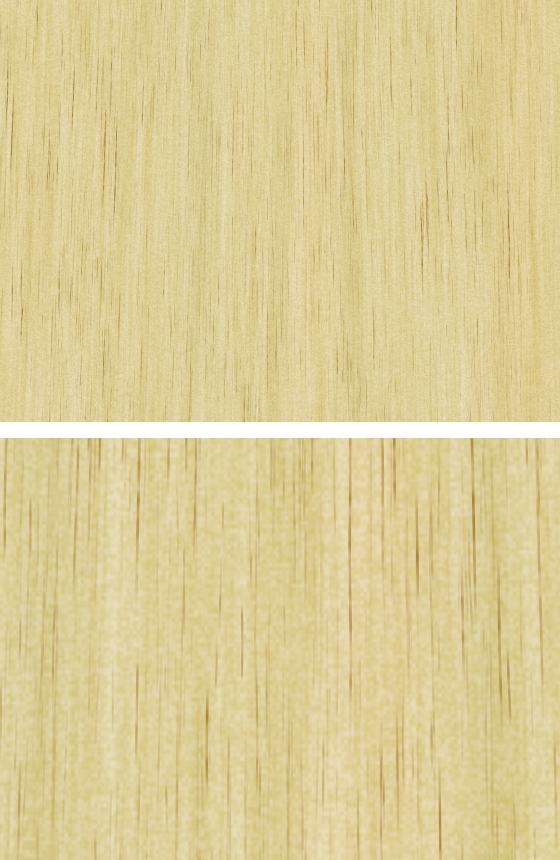
Top: the whole. Bottom: its middle third, enlarged.
Write a WebGL 2 fragment shader that draws this texture.

```glsl
#version 300 es
precision highp float;
// Pale straw-coloured wood with upright grain. Stretched value noise tints
// the board in soft streaks, a fine grain roughens it, and several grids of
// long hair-thin strokes, gathered in clusters, draw the brown pores.

uniform vec2 u_resolution;
out vec4 fragColor;

const vec3 WOOD = vec3(0.873, 0.817, 0.605);
const vec3 TONE_STEP = vec3(0.016, 0.020, 0.047);
const vec3 WARM_SHIFT = vec3(0.003, -0.014, -0.028);
const vec3 OLIVE_SHIFT = vec3(-0.032, -0.027, -0.052);
const vec3 PORE = vec3(0.64, 0.50, 0.20);

// Integer hash of a cell and a seed, giving 0..1
float hash(vec2 cell, float seed) {
    uvec3 v = uvec3(ivec3(cell, seed));
    uint h = v.x * 1597334677u ^ v.y * 3812015801u ^ v.z * 2798796415u;
    h = (h ^ (h >> 16)) * 2246822519u;
    h = (h ^ (h >> 13)) * 3266489917u;
    return float((h ^ (h >> 16)) >> 8) / 16777216.0;
}

// Smooth value noise centred on zero
float noise(vec2 p, float seed) {
    vec2 i = floor(p), f = fract(p);
    f = f * f * (3.0 - 2.0 * f);
    float low = mix(hash(i, seed), hash(i + vec2(1, 0), seed), f.x);
    float high = mix(hash(i + vec2(0, 1), seed), hash(i + vec2(1, 1), seed), f.x);
    return mix(low, high, f.y) - 0.5;
}

// Soft upright band
float band(float x, float centre, float width) {
    float d = (x - centre) / width;
    return exp(-d * d);
}

// Share of a pixel covered by a line, which may be thinner than the pixel
float lineCoverage(float d, float halfWidth, float pixel) {
    float right = min(d + 0.5 * pixel, halfWidth);
    float left = max(d - 0.5 * pixel, -halfWidth);
    return clamp((right - left) / pixel, 0.0, 1.0);
}

// One grid of pores: at most one tapered stroke in each cell
float pores(vec2 p, vec2 size, float halfWidth, float density, float pixel, float seed) {
    float column = floor(p.x / size.x);
    float y = p.y / size.y + 7.0 * hash(vec2(column, 0), seed);
    vec2 cell = vec2(column, floor(y));
    float present = smoothstep(-0.08, 0.08, density - hash(cell, seed + 1.0));

    float halfLength = mix(0.15, 0.49, hash(cell, seed + 2.0));
    float middle = mix(halfLength, 1.0 - halfLength, hash(cell, seed + 3.0));
    float along = abs(fract(y) - middle) / halfLength;
    float taper = 1.0 - smoothstep(0.4, 1.0, along);

    float centre = (column + mix(0.25, 0.75, hash(cell, seed + 4.0))) * size.x;
    centre += 0.0022 * noise(vec2(column, p.y * 14.0), seed + 5.0);
    float strength = hash(cell, seed + 6.0);
    float broken = 0.85 + 1.0 * noise(vec2(column * 3.0, p.y * 110.0), seed + 7.0);
    float width = halfWidth * mix(0.75, 1.15, strength);
    return present * taper * broken * mix(0.22, 1.0, strength * strength * strength)
        * lineCoverage(p.x - centre, width, pixel);
}

// Lightness of the wood between the pores
float woodTone(vec2 p, vec2 grain) {
    float tone = 1.0 * noise(grain * vec2(14.0, 1.1), 11.0);
    tone += 1.2 * noise(grain * vec2(48.0, 1.8), 12.0);
    tone += 1.5 * noise(grain * vec2(130.0, 3.0), 13.0);
    tone += 1.7 * noise(grain * vec2(300.0, 9.0), 14.0);
    tone += 2.6 * noise(p * vec2(390.0, 300.0), 15.0);
    tone += 1.2 * noise(p * vec2(120.0, 380.0), 16.0);
    return tone;
}

void main() {
    float pixel = 1.0 / u_resolution.y;
    vec2 p = gl_FragCoord.xy * pixel;

    // Grain leans gently inward and wavers along its length
    float lean = mix(0.03, -0.02, smoothstep(0.35, 0.95, p.x));
    vec2 grain = p;
    grain.x -= lean * p.y + 0.006 * noise(p * vec2(3.0, 2.5), 1.0);

    // Broad warm and olive bands
    float warm = band(grain.x, 0.74, 0.06) + band(grain.x, 1.25, 0.09)
        + 0.5 * band(grain.x, 0.03, 0.07);
    float olive = band(grain.x, 0.46, 0.045) + 0.75 * band(grain.x, 0.83, 0.022);
    olive *= 0.65 + 0.8 * noise(grain * vec2(40.0, 2.0), 2.0);

    vec3 colour = WOOD + TONE_STEP * woodTone(p, grain);
    colour += WARM_SHIFT * warm + OLIVE_SHIFT * olive;

    // Pores from long and dark to short and faint
    float cluster = noise(grain * vec2(13.0, 1.8), 3.0) + noise(grain * vec2(34.0, 2.5), 4.0);
    float density = clamp(0.38 + 0.5 * cluster + 0.30 * olive - 0.14 * warm, 0.04, 0.85);
    float pore = 0.0;
    for (int i = 0; i < 4; i++) {
        float k = float(i);
        vec2 size = vec2(0.0130 - 0.0018 * k, 0.36 * pow(0.66, k));
        float layer = pores(grain, size, 0.00105 - 0.0001 * k, density, pixel, 20.0 + 10.0 * k);
        pore = max(pore, layer * (1.0 - 0.14 * k));
    }
    colour = mix(colour, PORE, clamp(pore, 0.0, 0.9));
    fragColor = vec4(clamp(colour, 0.0, 1.0), 1.0);
}
```
